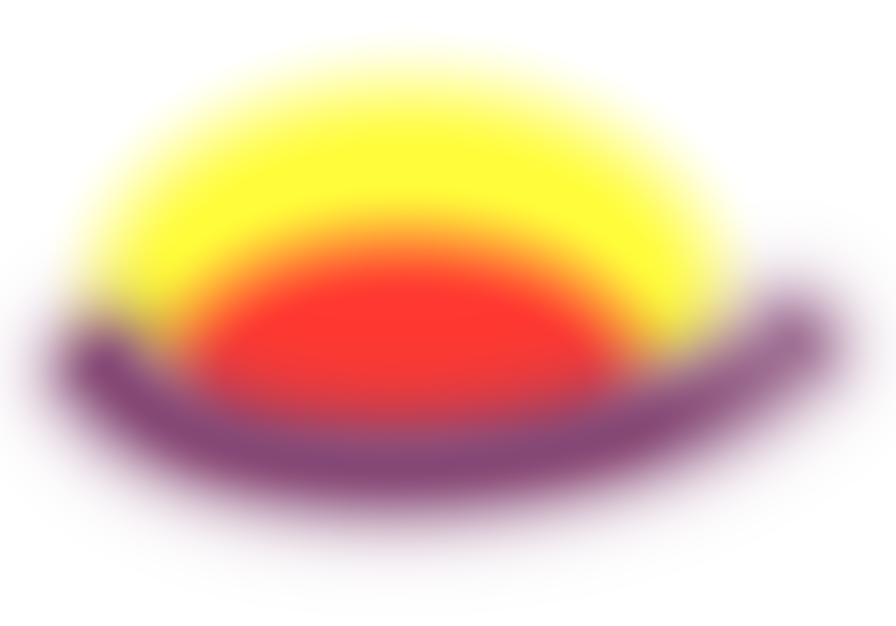
Give the GLSL for this background, as a Shadertoy shader.

```glsl
// Blurred yellow and red domes resting in a soft purple crescent on white.

// Approximate signed distance to an ellipse centred at the origin.
float ellipseDistance(vec2 p, vec2 radii) {
    vec2 q = p / radii;
    float f = length(q);
    return (f - 1.0) * (f + 1e-4) / (length(q / radii) + 1e-4);
}

// Coverage of an ellipse with a blurred rim.
float softEllipse(vec2 p, vec2 radii, float blur) {
    return 1.0 - smoothstep(-blur, blur, ellipseDistance(p, radii));
}

// Centre line of the crescent, as a cubic Bezier curve.
vec2 crescentPoint(float t) {
    float s = 1.0 - t;
    return s * s * s * vec2(0.171, 0.408)
         + 3.0 * s * s * t * vec2(0.335, 0.190)
         + 3.0 * s * t * t * vec2(0.968, 0.207)
         + t * t * t * vec2(1.259, 0.447);
}

// Gaussian glow around the centre line, fainter towards the right tip.
float crescentGlow(vec2 p) {
    const int SEGMENTS = 24;
    float nearest = 10.0, along = 0.0;
    vec2 a = crescentPoint(0.0);
    for (int i = 1; i <= SEGMENTS; i++) {
        vec2 b = crescentPoint(float(i) / float(SEGMENTS));
        float h = clamp(dot(p - a, b - a) / dot(b - a, b - a), 0.0, 1.0);
        float d = distance(p, mix(a, b, h));
        if (d < nearest) {
            nearest = d;
            along = (float(i) - 1.0 + h) / float(SEGMENTS);
        }
        a = b;
    }
    float fade = 1.0 - 0.22 * smoothstep(0.75, 1.0, along);
    return fade * exp(-pow(nearest / 0.099, 2.0));
}

void mainImage(out vec4 fragColor, in vec2 fragCoord) {
    vec2 p = fragCoord / iResolution.xy * vec2(1.43, 1.0);
    vec3 color = vec3(1.0);

    // Yellow outer dome, faded out at its base
    float yellow = softEllipse(p - vec2(0.650, 0.516), vec2(0.493, 0.345), 0.105);
    yellow *= smoothstep(0.305, 0.485, p.y);
    color = mix(color, vec3(1.0, 0.99, 0.23), yellow);

    // Red inner dome
    float red = softEllipse(p - vec2(0.646, 0.395), vec2(0.372, 0.222), 0.095);
    red *= smoothstep(0.19, 0.34, p.y);
    color = mix(color, vec3(1.0, 0.22, 0.19), red);

    // Purple crescent in front
    color = mix(color, vec3(0.52, 0.28, 0.46), crescentGlow(p));

    fragColor = vec4(color, 1.0);
}
```
